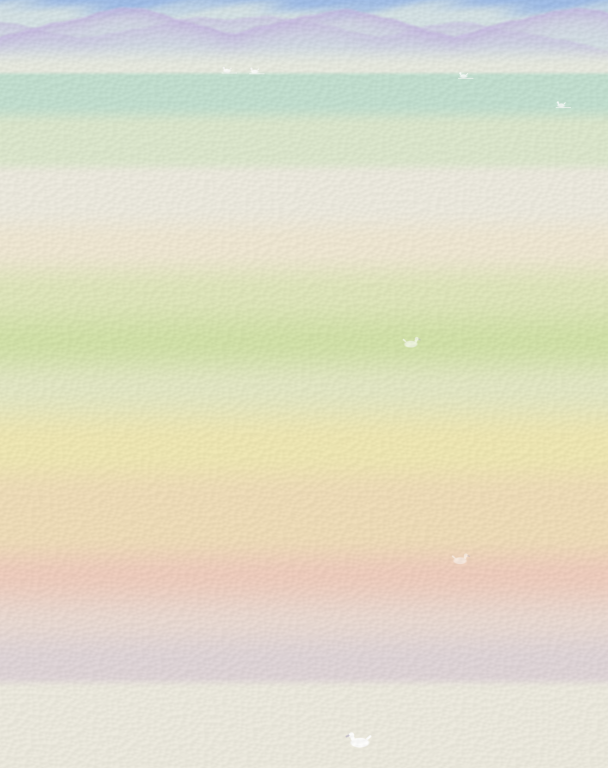
A WebGL 1 fragment shader for this background:

```glsl
precision highp float;
// Pastel watercolour bands on embossed paper, under a strip of violet hills.
// Bands are chained smoothstep washes, hills are distance-based ridges,
// birds are small distance functions, and the paper is lit cellular noise.
uniform vec2 u_resolution;

const vec3 SKY = vec3(0.62, 0.73, 0.89);
const vec3 HAZE = vec3(0.82, 0.87, 0.88);
const vec3 VIOLET = vec3(0.74, 0.66, 0.86);
const vec3 CREAM = vec3(0.91, 0.90, 0.855);
const vec3 SAND = vec3(0.92, 0.89, 0.81);
const vec3 TEAL = vec3(0.75, 0.86, 0.80);
const vec3 SAGE = vec3(0.85, 0.89, 0.79);
const vec3 LIME = vec3(0.86, 0.885, 0.72);
const vec3 GREEN = vec3(0.81, 0.87, 0.65);
const vec3 YELLOW = vec3(0.92, 0.89, 0.69);
const vec3 APRICOT = vec3(0.92, 0.85, 0.71);
const vec3 ROSE = vec3(0.92, 0.79, 0.73);
const vec3 LILAC = vec3(0.86, 0.82, 0.83);
const vec3 BEAK = vec3(0.70, 0.67, 0.76);
const vec2 GRAIN_SCALE = vec2(125.0, 185.0);
const float GRAIN_DEPTH = 0.036;
const float HILL_SLOPE = 0.26;
const float HILL_FADE = 0.019;

vec2 hash2(vec2 p) {
  return fract(sin(vec2(dot(p, vec2(127.1, 311.7)), dot(p, vec2(269.5, 183.3)))) * 43758.5);
}

// Distance to the nearest scattered point
float cellular(vec2 p) {
  vec2 cell = floor(p);
  float nearest = 2.0;
  for (int j = -1; j <= 1; j++) {
    for (int i = -1; i <= 1; i++) {
      vec2 c = cell + vec2(float(i), float(j));
      nearest = min(nearest, length(c + hash2(c) - p));
    }
  }
  return nearest;
}

// Washes over to a new colour between two depths
void wash(inout vec3 col, float depth, float from, float to, vec3 tint) {
  col = mix(col, tint, smoothstep(from, to, depth));
}

// Rounded hill: depth of its outline at x
float hill(float x, float centre, float top, float slope) {
  float d = x - centre;
  return top + slope * (sqrt(d * d + 0.0002) - 0.014);
}

// Pigment gathers at the ridge and fades downwards
void paintRidge(inout vec3 col, float below, float strength) {
  float inside = smoothstep(-0.002, 0.004, below);
  col = mix(col, HAZE, 0.45 * inside * exp(-max(below, 0.0) / 0.04));
  col = mix(col, VIOLET, strength * inside * exp(-max(below, 0.0) / HILL_FADE));
}

float segment(vec2 p, vec2 a, vec2 b) {
  vec2 ab = b - a;
  return length(p - a - ab * clamp(dot(p - a, ab) / dot(ab, ab), 0.0, 1.0));
}

// Swimming bird; a negative facing turns it to the right
void bird(inout vec3 col, vec2 p, vec2 centre, float size, float facing, float alpha, float wake) {
  vec2 q = (p - centre) / size;
  q.x *= facing;
  float soft = 0.8 / (u_resolution.y * size);
  float body = (length((q - vec2(0.1, -0.2)) / vec2(0.8, 0.42)) - 1.0) * 0.42;
  float neck = segment(q, vec2(-0.6, 0.4), vec2(-0.4, -0.15)) - 0.17;
  float head = length(q - vec2(-0.63, 0.45)) - 0.24;
  float tail = segment(q, vec2(0.5, -0.1), vec2(1.0, 0.35)) - 0.1;
  float shape = min(min(body, neck), min(head, tail));
  float beak = segment(q, vec2(-0.88, 0.42), vec2(-1.05, 0.34)) - 0.08;
  float trail = segment(q, vec2(-1.0, -0.7), vec2(2.2, -0.7)) - 0.08;
  col = mix(col, vec3(0.98), alpha * smoothstep(soft, -soft, shape));
  col = mix(col, BEAK, 0.7 * alpha * (1.0 - wake) * smoothstep(soft, -soft, beak));
  col = mix(col, vec3(0.97), wake * alpha * smoothstep(soft, -soft, trail));
}

void main() {
  vec2 p = gl_FragCoord.xy / u_resolution.y;
  float depth = 1.0 - p.y;
  float wobble = sin(p.x * 41.0) + 0.6 * sin(p.x * 97.0 + 1.3) + 0.4 * sin(p.x * 211.0);

  // Sky with soft cloud edges
  float cloud = 0.006 * sin(p.x * 23.0 + 1.0) + 0.003 * sin(p.x * 57.0 + depth * 200.0);
  vec3 col = mix(SKY, HAZE, smoothstep(-0.004, 0.024, depth + cloud));

  // Far and near hills
  float far = min(hill(p.x, 0.0, 0.027, 0.25), hill(p.x, 0.26, 0.022, 0.2));
  far = min(far, min(hill(p.x, 0.342, 0.019, 0.2), hill(p.x, 0.6, 0.028, 0.2)));
  float near = min(hill(p.x, 0.163, 0.009, HILL_SLOPE), hill(p.x, 0.443, 0.011, HILL_SLOPE));
  near = min(near, hill(p.x, 0.749, 0.009, HILL_SLOPE));
  paintRidge(col, depth - far - 0.001 * wobble, 0.5);
  paintRidge(col, depth - near + 0.0012 * wobble, 0.72);

  // Bands from the shore down
  wash(col, depth, 0.055, 0.088, vec3(0.89, 0.90, 0.86));
  wash(col, depth, 0.092, 0.099, TEAL);
  wash(col, depth, 0.135, 0.165, SAGE);
  wash(col, depth, 0.207, 0.228, CREAM);
  wash(col, depth, 0.27, 0.315, SAND);
  wash(col, depth, 0.325, 0.38, LIME);
  wash(col, depth, 0.385, 0.445, GREEN);
  wash(col, depth, 0.445, 0.505, vec3(0.875, 0.89, 0.755));
  wash(col, depth, 0.505, 0.575, YELLOW);
  wash(col, depth, 0.59, 0.645, APRICOT);
  wash(col, depth, 0.695, 0.75, ROSE);
  wash(col, depth, 0.745, 0.815, vec3(0.90, 0.84, 0.81));
  wash(col, depth, 0.805, 0.86, LILAC);
  wash(col, depth, 0.88, 0.897, CREAM);

  // Birds: distant ones trail a wake
  bird(col, p, vec2(0.295, 0.909), 0.0058, 1.0, 0.8, 1.0);
  bird(col, p, vec2(0.331, 0.908), 0.0058, 1.0, 0.8, 1.0);
  bird(col, p, vec2(0.603, 0.902), 0.0058, 1.0, 0.8, 1.0);
  bird(col, p, vec2(0.730, 0.864), 0.0058, 1.0, 0.8, 1.0);
  bird(col, p, vec2(0.536, 0.554), 0.0105, -1.0, 0.6, 0.0);
  bird(col, p, vec2(0.600, 0.272), 0.0105, -1.0, 0.5, 0.0);
  bird(col, p, vec2(0.467, 0.036), 0.0150, 1.0, 0.9, 0.0);

  // Paper relief lit from the upper left
  vec2 g = p * GRAIN_SCALE;
  float relief = cellular(g) - cellular(g + vec2(-0.3, 0.45));
  gl_FragColor = vec4(col + GRAIN_DEPTH * relief, 1.0);
}
```
